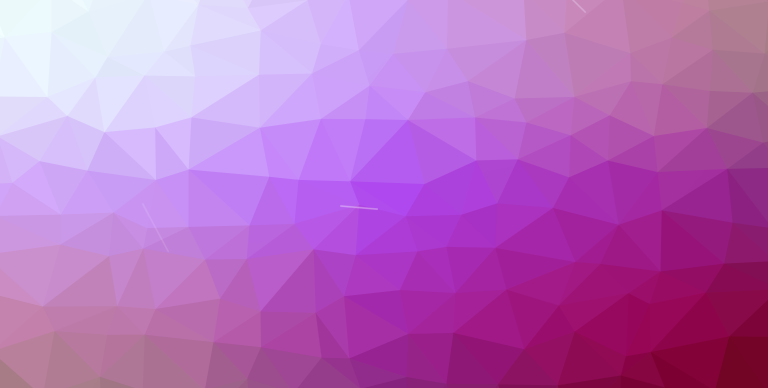
A Shadertoy shader for this background:

```glsl
// Low-poly backdrop: a jittered grid of points is split into flat triangles.
// Each triangle averages one colour ramp read across and the same ramp read
// downward at its middle, from icy white through violet to crimson.

const vec2 GRID = vec2(15.0, 9.0);

vec2 hash2(vec2 p) {
    return fract(sin(vec2(dot(p, vec2(127.1, 311.7)),
                          dot(p, vec2(269.5, 183.3)))) * 43758.5453);
}

// Colour ramp from white to dark crimson
vec3 ramp(float t) {
    vec3 stops[9] = vec3[9](
        vec3(0.94, 0.99, 0.99), vec3(0.90, 0.95, 0.99), vec3(0.865, 0.825, 0.99),
        vec3(0.775, 0.55, 0.98), vec3(0.69, 0.29, 0.95), vec3(0.66, 0.18, 0.74),
        vec3(0.62, 0.075, 0.47), vec3(0.57, 0.0, 0.29), vec3(0.38, 0.01, 0.07));
    float s = clamp(t, 0.0, 1.0) * 8.0;
    int i = min(int(s), 7);
    return mix(stops[i], stops[i + 1], s - float(i));
}

vec3 blend(vec2 uv) {
    return 0.5 * (ramp(uv.x) + ramp(1.0 - uv.y));
}

// Jittered grid point, in units of the canvas height
vec2 gridPoint(vec2 id, float aspect) {
    vec2 jitter = (hash2(id) - 0.5) * 0.66;
    return (id + jitter) / GRID * vec2(aspect, 1.0);
}

float cross2(vec2 a, vec2 b) {
    return a.x * b.y - a.y * b.x;
}

// Distance to the left of the line a-b
float leftOf(vec2 p, vec2 a, vec2 b) {
    return cross2(normalize(b - a), p - a);
}

// Adds one counter-clockwise triangle, weighted by its pixel coverage
void addTriangle(inout vec4 sum, vec2 p, vec2 a, vec2 b, vec2 c, float aspect) {
    float inside = min(leftOf(p, a, b), min(leftOf(p, b, c), leftOf(p, c, a)));
    float cover = clamp(inside * iResolution.y + 0.5, 0.0, 1.0);
    vec2 middle = (a + b + c) / 3.0;
    float tint = (hash2(middle * 9.0).x - 0.5) * 0.025;
    sum += cover * vec4(blend(middle / vec2(aspect, 1.0)) + tint, 1.0);
}

// Thin pale seam between two points given in 0..1 canvas coordinates
float seam(vec2 p, vec2 a, vec2 b, float aspect) {
    a.x *= aspect;
    b.x *= aspect;
    vec2 ab = b - a;
    float d = length(p - a - ab * clamp(dot(p - a, ab) / dot(ab, ab), 0.0, 1.0));
    return 1.0 - smoothstep(0.0, 0.0015 + 1.0 / iResolution.y, d);
}

void mainImage(out vec4 fragColor, in vec2 fragCoord) {
    float aspect = iResolution.x / iResolution.y;
    vec2 uv = fragCoord / iResolution.xy;
    vec2 p = fragCoord / iResolution.y;
    vec2 home = floor(uv * GRID);

    // Facets: test the neighbouring cells, each cut along its shorter diagonal
    vec4 sum = vec4(blend(uv), 1.0) * 0.001;
    for (int y = -1; y <= 1; y++) {
        for (int x = -1; x <= 1; x++) {
            vec2 id = home + vec2(x, y);
            vec2 a = gridPoint(id, aspect);
            vec2 b = gridPoint(id + vec2(1.0, 0.0), aspect);
            vec2 c = gridPoint(id + vec2(1.0, 1.0), aspect);
            vec2 d = gridPoint(id + vec2(0.0, 1.0), aspect);
            if (distance(a, c) < distance(b, d)) {
                addTriangle(sum, p, a, b, c, aspect);
                addTriangle(sum, p, a, c, d, aspect);
            } else {
                addTriangle(sum, p, a, b, d, aspect);
                addTriangle(sum, p, b, c, d, aspect);
            }
        }
    }
    vec3 color = sum.rgb / sum.a;

    // Faint hairline seams
    float glint = 0.45 * seam(p, vec2(0.444, 0.469), vec2(0.491, 0.461), aspect);
    glint += 0.35 * seam(p, vec2(0.746, 1.0), vec2(0.762, 0.969), aspect);
    glint += 0.18 * seam(p, vec2(0.186, 0.474), vec2(0.219, 0.352), aspect);
    color = mix(color, vec3(0.93, 0.86, 0.97), glint);

    fragColor = vec4(color, 1.0);
}
```
